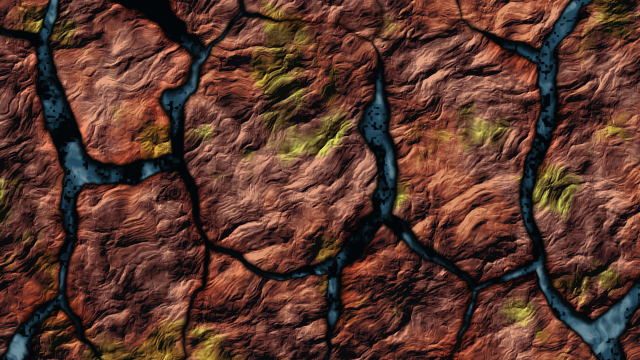
Give the GLSL for this texture, as a Shadertoy shader.

```glsl
// Red crumpled rock split by a branching network of dark, water-filled cracks.
// The cracks are the borders of warped, upright Voronoi cells; the rock is a
// billowed noise relief lit from the upper left and mapped to a colour ramp.

#define CELL_SCALE vec2(2.7, 1.55)
#define CRACK_HALF_WIDTH 0.025
#define CRACK_VARIATION 0.055
#define BEND 0.26
#define RAGGED 0.022
#define RELIEF 6.5
#define ROCK_TONE 0.56
#define BLACK vec3(0.04, 0.04, 0.05)
#define UMBER vec3(0.29, 0.14, 0.13)
#define DUSTY vec3(0.47, 0.29, 0.26)
#define RUST vec3(0.55, 0.25, 0.18)
#define TEAL vec3(0.13, 0.28, 0.36)

vec2 hash2(vec2 p) {
    vec3 q = fract(p.xyx * vec3(0.1031, 0.1030, 0.0973));
    q += dot(q, q.yzx + 33.33);
    return fract((q.xx + q.yz) * q.zy);
}

float noise(vec2 p) {
    vec2 i = floor(p), f = fract(p);
    f = f * f * (3.0 - 2.0 * f);
    float low = mix(hash2(i).x, hash2(i + vec2(1, 0)).x, f.x);
    float high = mix(hash2(i + vec2(0, 1)).x, hash2(i + vec2(1, 1)).x, f.x);
    return mix(low, high, f.y);
}

mat2 rotation(float a) {
    return mat2(cos(a), sin(a), -sin(a), cos(a));
}

float fbm(vec2 p) {
    float sum = 0.0, amp = 0.5;
    for (int i = 0; i < 5; i++) {
        sum += amp * noise(p);
        p = rotation(0.6) * p * 2.0 + 17.3;
        amp *= 0.5;
    }
    return sum / 0.97;
}

vec2 fbm2(vec2 p) {
    return vec2(fbm(p), fbm(p + 41.7)) - 0.5;
}

// Billowed height of the rock, with creases leaning to the upper right
float rockHeight(vec2 p) {
    p = rotation(-0.55) * p * vec2(1.0, 1.15);
    p = p * vec2(7.5, 11.0) + 1.2 * fbm2(p * 7.0);
    float sum = 0.0, amp = 0.5;
    for (int i = 0; i < 5; i++) {
        sum += amp * abs(2.0 * noise(p) - 1.0);
        p = rotation(0.5) * p * 2.0 + 9.1;
        amp *= 0.5;
    }
    return sum;
}

// Signed distance to the crack walls, negative in the crack
float crackDistance(vec2 p) {
    vec2 q = p + BEND * fbm2(p * 2.6 + 3.0) + RAGGED * fbm2(p * 17.0);
    q = q * CELL_SCALE + vec2(7.3, 4.6);
    vec2 cell = floor(q), f = fract(q), nearest = vec2(0), home = vec2(0);
    float best = 9.0;
    for (int y = -1; y <= 1; y++)
    for (int x = -1; x <= 1; x++) {
        vec2 g = vec2(x, y);
        vec2 r = g + 0.12 + 0.76 * hash2(cell + g) - f;
        if (dot(r, r) < best) { best = dot(r, r); nearest = r; home = g; }
    }
    float d = 9.0;
    for (int y = -2; y <= 2; y++)
    for (int x = -2; x <= 2; x++) {
        vec2 g = home + vec2(x, y);
        vec2 r = g + 0.12 + 0.76 * hash2(cell + g) - f;
        if (x == 0 && y == 0) continue;
        vec2 n = normalize(r - nearest);
        d = min(d, dot(0.5 * (r + nearest), n) / length(n * CELL_SCALE));
    }
    return d - CRACK_HALF_WIDTH - CRACK_VARIATION * (noise(p * 3.2 + 5.0) - 0.5);
}

vec3 rockColour(vec2 p, float wall) {
    float h = rockHeight(p);
    float slope = h - rockHeight(p + 0.004 * vec2(-0.6, 0.8));
    float tone = ROCK_TONE + RELIEF * slope + 0.95 * (fbm(p * 4.0 + 8.0) - 0.5)
               + 1.2 * (fbm(p * 24.0) - 0.5);
    tone = clamp(tone, 0.0, 1.3);

    // Ramp from pits through dusty or rusty faces to pale crests
    float hue = smoothstep(0.40, 0.62, fbm(p * 5.0 + 20.0));
    vec3 face = mix(DUSTY, RUST, hue);
    vec3 crest = mix(vec3(0.69, 0.47, 0.39), vec3(0.71, 0.42, 0.30), hue);
    vec3 col = mix(BLACK, UMBER, clamp(tone * 3.0, 0.0, 1.0));
    col = mix(col, face, clamp(tone * 3.0 - 1.0, 0.0, 1.0));
    col = mix(col, crest, max(tone * 3.0 - 2.0, 0.0));

    // Olive stains, and redder stone beside the cracks
    float stain = smoothstep(0.60, 0.74, fbm(p * 6.5 + 60.0));
    col = mix(col, col * vec3(0.95, 1.35, 0.70), stain);
    float rim = exp(-max(wall, 0.0) / 0.03) * smoothstep(0.4, 0.65, noise(p * 5.0));
    col = mix(col, col * vec3(1.15, 0.70, 0.55), 0.8 * rim);
    return col * mix(0.3, 1.0, smoothstep(-0.004, 0.014, wall));
}

vec3 waterColour(vec2 p, float wall) {
    float shade = smoothstep(-0.016, 0.008, crackDistance(p + vec2(0.009, 0.013)));
    float depth = smoothstep(0.0, -0.013, wall);
    float flow = fbm(p * vec2(17.0, 9.0) + 2.5 * fbm2(p * 9.0));
    float speckle = smoothstep(0.25, 0.6, noise(p * 120.0) + 1.6 * (flow - 0.4));
    float light = depth * (1.0 - 0.9 * shade) * smoothstep(0.30, 0.52, flow);
    vec3 col = mix(vec3(0.01, 0.025, 0.035), TEAL, light * speckle);
    float foam = smoothstep(0.52, 0.76, flow + 0.2 * (noise(p * 55.0) - 0.5));
    return mix(col, vec3(0.42, 0.55, 0.60), foam * depth * (1.0 - shade));
}

void mainImage(out vec4 fragColor, in vec2 fragCoord) {
    vec2 p = fragCoord / iResolution.y;
    float wall = crackDistance(p);
    float soft = 0.002 + 0.7 / iResolution.y;
    float rock = smoothstep(-soft, soft, wall);
    vec3 col = mix(waterColour(p, wall), rockColour(p, wall), rock);
    fragColor = vec4(clamp(col, 0.0, 1.0), 1.0);
}
```
